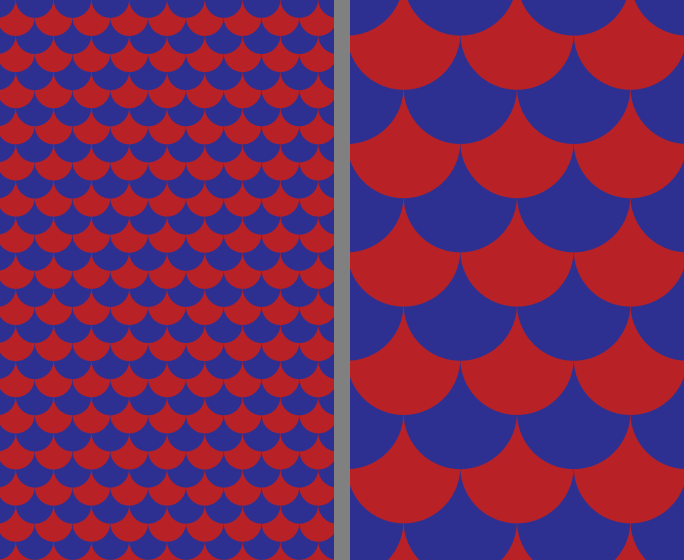
Left: the whole. Right: its middle third, enlarged.
Write a WebGL 2 fragment shader that draws this pattern.

```glsl
#version 300 es
precision highp float;
// Overlapping fish scales in alternating rows of blue and red.

uniform vec2 u_resolution;
out vec4 fragColor;

const float ROWS = 31.0;          // scale rows down the canvas
const float SCALE_WIDTH = 2.093;  // scale width, in row heights
const float RADIUS = 0.5 * SCALE_WIDTH;
const float TOP_SHIFT = 0.01;     // upward shift of the rows, in row heights
const vec3 BLUE = vec3(0.180, 0.190, 0.570);
const vec3 RED = vec3(0.720, 0.130, 0.150);

// 0 for blue rows, 1 for red rows
float rowParity(float row) {
    return mod(row, 2.0);
}

vec3 rowColor(float row) {
    return mix(BLUE, RED, rowParity(row));
}

// Signed distance to the nearest disc of a row; its lowest point is at row + 1
float scaleDistance(vec2 p, float row) {
    float shift = 0.5 * (1.0 - rowParity(row));
    float x = (fract(p.x / SCALE_WIDTH - shift + 0.5) - 0.5) * SCALE_WIDTH;
    float y = p.y - (row + 1.0 - RADIUS);
    return length(vec2(x, y)) - RADIUS;
}

void main() {
    // Row units: x from the centre line, y downward from the top edge
    float pixel = ROWS / u_resolution.y;
    vec2 p = vec2(gl_FragCoord.x - 0.5 * u_resolution.x,
                  u_resolution.y - gl_FragCoord.y) * pixel;
    p.y += TOP_SHIFT;

    // Paint from the lower rows up, so each row overlaps the one beneath
    float row = floor(p.y);
    vec3 color = rowColor(row);
    for (float i = 2.0; i >= -1.0; i--) {
        float cover = clamp(0.5 - scaleDistance(p, row + i) / pixel, 0.0, 1.0);
        color = mix(color, rowColor(row + i), cover);
    }
    fragColor = vec4(color, 1.0);
}
```
